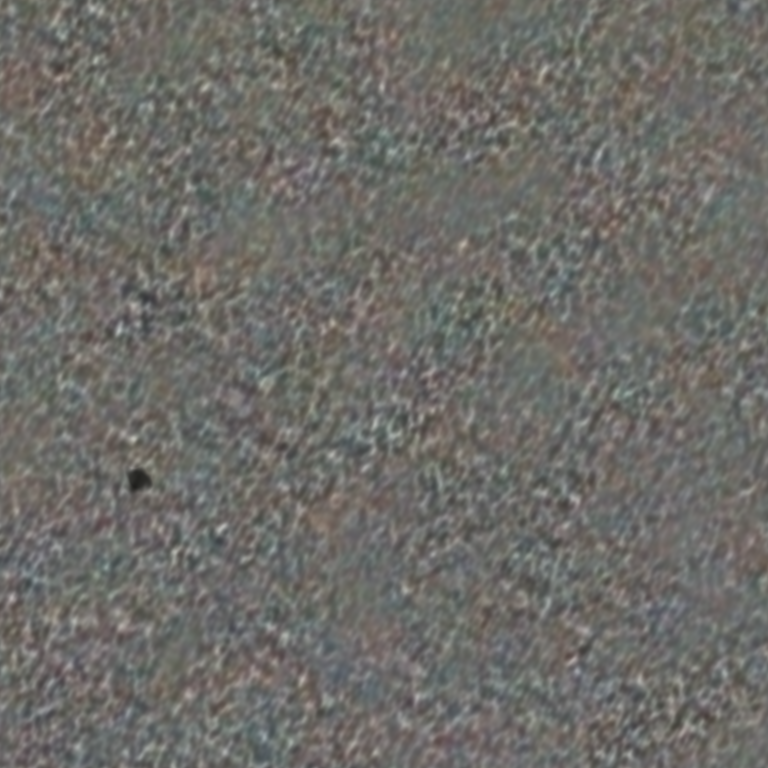
Give the GLSL for this texture, as a Shadertoy shader.

```glsl
// Fine grey mineral surface: soft, slanted light and dark grains on a neutral base.
// Two octaves of gradient noise form the grains; broad noise varies their contrast
// and adds faint colour patches. One small round pit sits at the lower left.

const vec3 BASE_GREY   = vec3(0.427, 0.423, 0.407);
const vec3 GRAIN_TONE  = vec3(0.98, 1.0, 0.98);
const vec3 WARM_SHIFT  = vec3(0.012, -0.002, -0.009);
const vec3 GREEN_SHIFT = vec3(-0.004, 0.005, -0.005);
const vec3 PIT_COLOUR  = vec3(0.17, 0.17, 0.16);
const vec2 PIT_CENTRE  = vec2(0.179, 0.375);
const float PIT_RADIUS = 0.017;
const float GRAIN_CONTRAST = 0.049;

// Two pseudo-random values in 0..1 per lattice point
vec2 hash22(vec2 p, float seed) {
    vec3 q = fract(vec3(p.xyx + seed) * vec3(0.1031, 0.1030, 0.0973));
    q += dot(q, q.yzx + 33.33);
    return fract((q.xx + q.yz) * q.zy);
}

float cornerSlope(vec2 cell, vec2 corner, vec2 local, float seed) {
    vec2 gradient = hash22(cell + corner, seed) * 2.0 - 1.0;
    return dot(gradient, local - corner);
}

// Gradient noise scaled to a standard deviation of about one
float noise(vec2 p, float seed) {
    vec2 cell = floor(p);
    vec2 f = fract(p);
    vec2 u = f * f * f * (f * (f * 6.0 - 15.0) + 10.0);
    float low  = mix(cornerSlope(cell, vec2(0, 0), f, seed),
                     cornerSlope(cell, vec2(1, 0), f, seed), u.x);
    float high = mix(cornerSlope(cell, vec2(0, 1), f, seed),
                     cornerSlope(cell, vec2(1, 1), f, seed), u.x);
    return 5.8 * mix(low, high, u.y);
}

// Coordinates along and across a direction, with features stretched along it
vec2 slant(vec2 p, vec2 direction, float stretch) {
    vec2 d = normalize(direction);
    return vec2(dot(p, d) / stretch, dot(p, vec2(-d.y, d.x)));
}

// Signed grain brightness with slightly stronger highlights
float grains(vec2 p) {
    vec2 q = slant(p, vec2(0.55, 1.0), 1.45);
    float g = 0.72 * noise(q * 68.0, 11.0) + 0.66 * noise(q * 112.0, 47.0);
    return g + 0.09 * (g * g - 1.0);
}

// Local grain strength: smooth slanted zones, stronger at the lower left
float grainStrength(vec2 p) {
    vec2 q = slant(p, vec2(1.0, 0.8), 1.8);
    float zones = 0.17 * noise(q * 9.0, 83.0) + 0.14 * noise(q * 24.0, 29.0);
    return clamp(1.0 + zones + 0.22 * (1.0 - p.x - p.y), 0.45, 1.6);
}

// Faint warm, cool and green patches, a little yellower towards the top
vec3 colourPatches(vec2 p) {
    float warm  = 0.75 * noise(p * 13.0, 61.0) + 0.65 * noise(p * 36.0, 19.0);
    float green = 0.75 * noise(p * 11.0, 97.0) + 0.65 * noise(p * 42.0, 37.0);
    vec3 drift = vec3(0.003, 0.002, -0.018) * (p.y - 0.5);
    return WARM_SHIFT * warm + GREEN_SHIFT * green + drift;
}

// Soft-edged disc with a slightly uneven rim
float pitMask(vec2 p, vec2 centre, float radius) {
    float rim = radius * (1.0 + 0.10 * noise(p * 75.0, 5.0));
    return 1.0 - smoothstep(0.55 * rim, 1.2 * rim, length(p - centre));
}

void mainImage(out vec4 fragColor, in vec2 fragCoord) {
    vec2 p = fragCoord / iResolution.y;

    // Grains and broad tone over the base
    float tone = GRAIN_CONTRAST * grains(p) * grainStrength(p);
    tone += 0.006 * noise(p * 7.0, 71.0);
    vec3 colour = BASE_GREY + GRAIN_TONE * tone + colourPatches(p);

    // Dark pit, keeping a trace of grain
    vec3 pit = PIT_COLOUR + 0.6 * tone;
    colour = mix(colour, pit, 0.92 * pitMask(p, PIT_CENTRE, PIT_RADIUS));

    fragColor = vec4(clamp(colour, 0.0, 1.0), 1.0);
}
```
